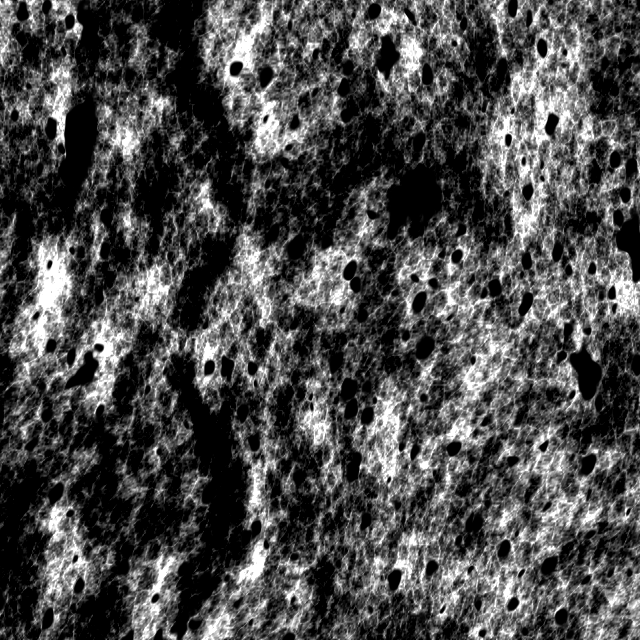
Write a Shadertoy shader that draws this texture.

```glsl
// Grey micrograph of fibrous tissue: upright, slightly leaning grain with black pores.
// Layered noise and cell walls are summed into a bell-shaped tone, darkened along
// a winding fissure, bent by a tone curve and finally punched with cellular pores.

float hash(vec2 p) {
    vec3 a = fract(p.xyx * vec3(0.1031, 0.1030, 0.0973));
    a += dot(a, a.yzx + 33.33);
    return fract((a.x + a.y) * a.z);
}

vec2 hash2(vec2 p) {
    return vec2(hash(p + 17.3), hash(p + 71.9));
}

// Smooth lattice noise from -1 to 1
float noise(vec2 p) {
    vec2 i = floor(p), f = fract(p);
    f = f * f * (3.0 - 2.0 * f);
    float low = mix(hash(i), hash(i + vec2(1, 0)), f.x);
    float high = mix(hash(i + vec2(0, 1)), hash(i + vec2(1, 1)), f.x);
    return 2.0 * mix(low, high, f.y) - 1.0;
}

// Bright where the two nearest cell centres are equally far away
float cellWalls(vec2 p) {
    vec2 cell = floor(p);
    float nearest = 8.0, second = 8.0;
    for (int y = -1; y <= 1; y++)
    for (int x = -1; x <= 1; x++) {
        vec2 id = cell + vec2(x, y);
        float d = length(id + hash2(id) - p);
        second = min(second, max(nearest, d));
        nearest = min(nearest, d);
    }
    return exp(-6.0 * (second - nearest));
}

// Distance to the edge of the closest pore, negative inside
float poreDistance(vec2 p, float share) {
    vec2 cell = floor(p);
    float edge = 1.0;
    for (int y = -1; y <= 1; y++)
    for (int x = -1; x <= 1; x++) {
        vec2 id = cell + vec2(x, y);
        float size = hash(id + 5.7);
        float radius = 0.11 + 0.25 * size * size;
        float d = length(id + hash2(id + 31.0) - p) - radius;
        if (hash(id + 43.0) < share) edge = min(edge, d);
    }
    return edge;
}

void mainImage(out vec4 fragColor, in vec2 fragCoord) {
    vec2 uv = fragCoord / iResolution.y;

    // Fibre coordinates: lean to the right, more so towards the bottom
    vec2 fibre = uv;
    fibre.x -= 0.28 * uv.y - 0.11 * uv.y * uv.y;
    fibre.x += 0.012 * sin(7.0 * uv.y + 9.0 * uv.x) + 2.0;
    vec2 ragged = vec2(noise(fibre * vec2(95, 70)), noise(fibre * vec2(90, 65) + 40.0));

    // Broad patches and grain, with stronger clumps on the left
    float left = 1.0 - smoothstep(0.25, 0.5, uv.x);
    float tone = 0.15 + mix(0.5, 0.85, left) * noise(fibre * vec2(7, 4));
    vec2 frequency = vec2(19, 9);
    float weight = 1.05;
    for (int i = 0; i < 5; i++) {
        float clump = i < 2 ? 1.0 + 0.35 * left : 1.0;
        tone += weight * clump * noise(fibre * frequency + 13.7 * float(i));
        frequency *= vec2(2.15, 2.45);
        weight *= 0.9;
    }

    // Pale outlines of elongated cells
    tone += 1.1 * (cellWalls(fibre * vec2(56, 27) + 0.18 * ragged) - 0.3);

    // Winding dark fissure and the shaded lower left margin
    float bend = 0.325 + 0.04 * sin(13.0 * (uv.y - 0.58)) + 0.015 * noise(uv * 22.0);
    float width = 0.026 + 0.012 * noise(vec2(3.0, uv.y * 9.0));
    tone -= 1.7 * (1.0 - smoothstep(0.4, 1.5, abs(uv.x - bend) / width));
    float margin = 0.09 + 0.035 * noise(uv * 9.0 + 6.0) + 0.015 * noise(uv * 34.0);
    tone -= 1.9 * (1.0 - smoothstep(margin - 0.04, margin + 0.02, uv.x))
                * (1.0 - smoothstep(0.38, 0.52, uv.y));

    // Pores: many small ones and a few large ragged gaps, with faint pale rims
    float small = poreDistance(fibre * vec2(30, 19) + 0.1 * ragged, 0.45);
    vec2 gapWarp = 0.07 * ragged + 0.22 * noise(fibre * vec2(34, 22) + 9.0);
    float gaps = poreDistance(fibre * vec2(11, 6) + gapWarp, 0.14);
    tone += 0.35 * exp(-9.0 * max(small, 0.0));

    float grey = 0.275 + 0.285 * tone + 0.04 * tone * tone;
    grey = clamp(tone < -3.0 ? 0.0 : grey, 0.0, 1.0);
    grey *= smoothstep(-0.06, 0.06, small) * smoothstep(-0.03, 0.03, gaps);
    fragColor = vec4(vec3(grey), 1.0);
}
```
